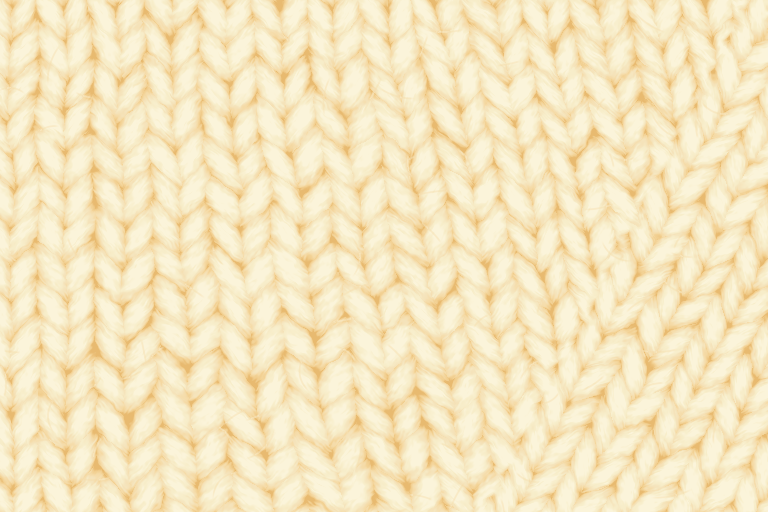
This texture is drawn by a WebGL 2 fragment shader. Its source:

```glsl
#version 300 es
precision highp float;
// Cream stockinette knit: columns of fuzzy V stitches meeting a slanted decrease seam.
uniform vec2 u_resolution;
out vec4 outColor;

// Lengths are fractions of the canvas height
const vec2 STITCH = vec2(0.104, 0.0725);     // column width, row height
const vec2 ARM = vec2(0.0255, 0.062);        // half width, half length of one arm
const float ARM_TILT = 0.40;
const float COLUMN_LEAN = 0.19;              // left columns drift right going down
const vec2 SEAM_FOOT = vec2(0.945, 0.0);
const vec2 SEAM_DIR = vec2(0.458, 0.889);
const float SEAM_BLEND = 0.014;
const float WARP = 0.014;
const float ROW_SHIFT = 0.4;                 // uneven row level between columns
const float ARM_VARIATION = 0.15;
const float PLY_DEPTH = 0.06;
const float FIBRE_DEPTH = 0.3;
const float FUZZ_DEPTH = 0.16;
const int HAIRS = 80;

const vec3 GAP = vec3(0.91, 0.73, 0.44);
const vec3 DEEP = vec3(0.95, 0.82, 0.58);
const vec3 SHADE = vec3(0.96, 0.86, 0.66);
const vec3 MIDTONE = vec3(0.96, 0.89, 0.73);
const vec3 CREAM = vec3(0.97, 0.93, 0.79);
const vec3 LIGHT = vec3(0.985, 0.957, 0.855);

float hash(vec2 p) {
  p = fract(p * vec2(0.1031, 0.1137));
  p += dot(p, p.yx + 33.33);
  return fract((p.x + p.y) * p.x * 91.7);
}

float noise(vec2 p) {
  vec2 i = floor(p), f = fract(p);
  f = f * f * (3.0 - 2.0 * f);
  return mix(mix(hash(i), hash(i + vec2(1, 0)), f.x),
             mix(hash(i + vec2(0, 1)), hash(i + vec2(1, 1)), f.x), f.y);
}

mat2 rotation(float a) {
  return mat2(cos(a), sin(a), -sin(a), cos(a));
}

// Height of the topmost yarn arm, with its twist and fibres
float knitHeight(vec2 p, float seed) {
  vec2 pitch = STITCH * vec2(0.5, 1.0);
  vec2 cell = floor(p / pitch);
  float best = -2.0;
  vec2 bestLocal = vec2(0.0), bestId = cell;
  for (int j = -1; j <= 1; j++) {
    for (int i = -1; i <= 1; i++) {
      vec2 id = cell + vec2(i, j);
      vec2 key = id + seed;
      float side = mod(id.x, 2.0) * 2.0 - 1.0;
      vec2 shift = (vec2(hash(key + 61.0), hash(key + 83.0)) - 0.5) * vec2(0.16, 0.2);
      shift.y += ROW_SHIFT * (hash(vec2(floor(id.x * 0.5) + seed, 47.0)) - 0.5);
      float tilt = side * (ARM_TILT + 0.22 * (hash(key + 107.0) - 0.5));
      vec2 local = rotation(tilt) * (p - (id + 0.5 + shift) * pitch);
      local.x *= side;
      vec2 e = local / (ARM * (0.92 + 0.16 * hash(key + 131.0)));
      float h = 1.0 - dot(e, e);
      if (h > best) {
        best = h;
        bestLocal = local;
        bestId = key;
      }
    }
  }
  float body = smoothstep(-0.1, 0.5, best);
  float ply = sin(bestLocal.y * 200.0 - bestLocal.x * 260.0 + 6.3 * hash(bestId));
  vec2 strand = bestLocal + 0.005 * noise(bestLocal * 60.0 + bestId * 7.0);
  float fibre = noise(vec2(strand.x * 330.0 - strand.y * 80.0, strand.y * 75.0) + bestId * 17.0);
  best += ARM_VARIATION * (hash(bestId + 29.0) - 0.5) * body;
  return best + PLY_DEPTH * ply * body + FIBRE_DEPTH * (fibre - 0.5);
}

// Yarn tone from the gaps up to the lit crown
vec3 yarnColor(float h) {
  vec3 c = mix(GAP, DEEP, smoothstep(-0.12, 0.13, h));
  c = mix(c, SHADE, smoothstep(0.11, 0.28, h));
  c = mix(c, MIDTONE, smoothstep(0.25, 0.46, h));
  c = mix(c, CREAM, smoothstep(0.43, 0.68, h));
  return mix(c, LIGHT, smoothstep(0.66, 0.94, h));
}

// Coverage of loose curved hairs
float strayHairs(vec2 p, float pixel) {
  float cover = 0.0;
  for (int i = 0; i < HAIRS; i++) {
    vec2 key = vec2(float(i) * 3.7, 11.0);
    vec2 root = vec2(hash(key) * 1.5, hash(key + 41.0));
    vec2 q = rotation(6.283 * hash(key + 73.0)) * (p - root);
    float reach = mix(0.015, 0.045, hash(key + 97.0));
    float d = abs(q.y - 24.0 * (hash(key + 19.0) - 0.5) * q.x * q.x);
    float line = 1.0 - smoothstep(0.0004, 0.0012 + pixel, d);
    cover = max(cover, line * (1.0 - smoothstep(reach * 0.6, reach, abs(q.x))));
  }
  return cover;
}

void main() {
  vec2 p = gl_FragCoord.xy / u_resolution.y;
  vec2 q = p + WARP * (vec2(noise(p * 8.0), noise(p * 8.0 + 37.0)) - 0.5);
  q += 0.005 * (vec2(noise(p * 70.0), noise(p * 70.0 + 53.0)) - 0.5);

  // Upright columns on the left, columns parallel to the seam on the right
  float lean = COLUMN_LEAN * smoothstep(0.0, 1.1, q.x);
  vec2 leftKnit = vec2(q.x - lean * (1.0 - q.y) + 0.03, q.y);
  vec2 fromSeam = q - SEAM_FOOT;
  vec2 rightKnit = vec2(dot(fromSeam, vec2(SEAM_DIR.y, -SEAM_DIR.x)), dot(fromSeam, SEAM_DIR));
  float onRight = smoothstep(-SEAM_BLEND, SEAM_BLEND, rightKnit.x + 0.012 * sin(rightKnit.y * 86.0));
  float h = mix(knitHeight(leftKnit, 20.0), knitHeight(rightKnit, 250.0), onRight);

  // Plump seam, soft light drift and fuzz over the yarn
  float seamBand = exp(-pow(rightKnit.x / 0.035, 2.0));
  h += 0.12 * seamBand + 0.05 * (noise(p * 4.0 + 5.0) - 0.5);
  h += FUZZ_DEPTH * (noise(p * 150.0) - 0.5);
  vec3 color = yarnColor(h);
  color = mix(color, mix(SHADE, LIGHT, step(h, 0.3)), 0.4 * strayHairs(p, 1.0 / u_resolution.y));
  outColor = vec4(color, 1.0);
}
```
